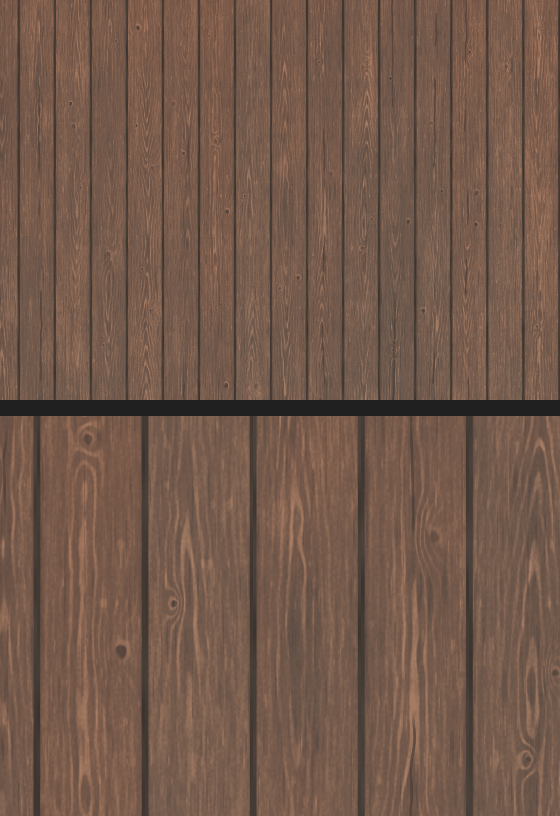
Top, the full canvas; bottom, a detail of the centre.
This texture is drawn by a Shadertoy shader. Its source:

```glsl
const float PITCH = 0.06436;       // board spacing, in canvas widths
const float FIRST_GAP = 0.0335;    // centre of the leftmost gap
const float GAP_HALF = 0.0020;     // half width of a gap
const float KNOT_CELL = 0.105;     // height of the cell that may hold a knot
const float KNOT_CHANCE = 0.45;
const float RINGS_ACROSS = 13.0;   // grain lines over one board width
const float RINGS_ALONG = 13.0;    // strength of the arches along a board
const float RING_HALF = 0.17;      // half width of a bright ring, in ring spacings
const float CRACK_HALF = 0.0005;
const vec3 GAP_COLOR = vec3(0.262, 0.226, 0.203);
const vec3 DARK_WOOD = vec3(0.360, 0.290, 0.255);
const vec3 MID_WOOD = vec3(0.470, 0.358, 0.298);
const vec3 LIGHT_WOOD = vec3(0.650, 0.485, 0.385);
const vec3 KNOT_COLOR = vec3(0.285, 0.232, 0.205);

float hash(vec2 p) {
    vec3 q = fract(p.xyx * 0.1031);
    q += dot(q, q.yzx + 33.33);
    return fract((q.x + q.y) * q.z);
}

float noise(vec2 p) {
    vec2 i = floor(p), f = fract(p);
    f = f * f * (3.0 - 2.0 * f);
    vec2 e = vec2(0.0, 1.0);
    return mix(mix(hash(i), hash(i + e.yx), f.x),
               mix(hash(i + e.xy), hash(i + e.yy), f.x), f.y);
}

float fbm(vec2 p) {
    float sum = 0.0, amp = 0.55;
    for (int i = 0; i < 3; i++) {
        sum += amp * noise(p);
        p = p * 2.1 + 17.3;
        amp *= 0.5;
    }
    return sum;
}

// x: grain deflection, y: dark core, z: pale rim
vec3 knots(vec2 pos, float id) {
    vec3 result = vec3(0.0);
    float cell = floor(pos.y / KNOT_CELL);
    for (int j = -1; j <= 1; j++) {
        vec2 key = vec2(id * 3.0 + 5.0, cell + float(j) + 40.0);
        if (hash(key) > KNOT_CHANCE) continue;
        vec2 center = vec2(mix(0.2, 0.8, hash(key + 11.7)) * PITCH,
                           (cell + float(j) + hash(key + 23.1)) * KNOT_CELL);
        float size = mix(0.0016, 0.0046, pow(hash(key + 37.9), 1.5));
        vec2 d = (pos - center) / (size * vec2(1.0, 1.25));
        float r = length(d) + 0.5 * (noise(pos * 350.0) - 0.5);
        float strength = mix(0.4, 1.0, hash(key + 51.3));
        float rim = (r - 1.15) / 0.35;
        result.x += 2.5 * exp(-0.16 * dot(d, d * vec2(1.0, 0.4)));
        result.y = max(result.y, strength * (1.0 - smoothstep(0.5, 1.0, r)));
        result.z = max(result.z, strength * exp(-rim * rim) * smoothstep(-1.4, 1.0, d.y + d.x));
    }
    return result;
}

vec3 board(vec2 pos, float id, float px) {
    float u = pos.x / PITCH, y = pos.y;
    float seed = hash(vec2(id, 3.7));
    vec3 knot = knots(pos, id);

    // growth rings: steep lines at the sides, narrow arches along the heart
    float heart = u - mix(0.35, 0.65, seed) - 0.14 * (noise(vec2(y * 6.0, id * 5.0)) - 0.5);
    float field = RINGS_ACROSS * sqrt(heart * heart + 0.0015)
                + RINGS_ALONG * noise(vec2(y * 2.8 + seed * 9.0, id * 7.0))
                + 0.5 * noise(vec2(u * 9.0 + id * 13.0, y * 60.0)) + knot.x;
    float blur = 0.06 + 0.6 * fwidth(field);
    float ring = 1.0 - smoothstep(RING_HALF - blur, RING_HALF + blur, abs(fract(field) - 0.5));
    ring = (ring - 2.0 * RING_HALF) * (1.0 - smoothstep(0.5, 1.0, fwidth(field)));
    float contrast = mix(0.08, 0.42, exp(-38.0 * heart * heart))
                   * mix(0.2, 1.4, noise(vec2(id * 9.0, y * 8.0)))
                   * mix(0.4, 1.5, noise(vec2(pos.x * 300.0 + id * 23.0, y * 60.0)));

    // fibres, pores and flecks
    float fibre = noise(vec2(pos.x * 520.0 + id * 31.0, y * 14.0))
                + noise(vec2(pos.x * 950.0 + id * 57.0, y * 110.0)) - 1.0;
    float grit = noise(vec2(pos.x * 900.0 + id * 71.0, y * 600.0)) - 0.5;
    float pore = smoothstep(0.76, 0.90, noise(vec2(pos.x * 600.0 + id * 83.0, y * 32.0)));
    float fleck = smoothstep(0.82, 0.94, noise(vec2(pos.x * 560.0 + id * 97.0, y * 85.0)));

    // stains and weathering
    float stain = fbm(vec2(u * 1.8 + id * 19.0, y * 9.0)) - 0.48;
    float streak = noise(vec2(u * 8.0 + id * 27.0, y * 2.5)) - 0.5;
    float pale = smoothstep(0.72, 0.90, noise(vec2(u * 3.0 + id * 41.0, y * 12.0)));
    float tone = 0.505 + 0.10 * (hash(vec2(id, 8.3)) - 0.5) + contrast * ring
               + 0.20 * fibre + 0.16 * grit - 0.20 * pore + 0.20 * fleck
               + 0.25 * stain + 0.12 * streak + 0.12 * pale;
    vec3 color = mix(DARK_WOOD, MID_WOOD, clamp(tone * 2.0, 0.0, 1.0));
    color = mix(color, LIGHT_WOOD, clamp(tone * 2.0 - 1.0, 0.0, 1.0));

    // redder towards the top and from board to board
    float red = 0.03 * (y - 0.36) + 0.016 * (hash(vec2(id, 14.9)) - 0.5) + 0.018 * stain;
    color += red * vec3(1.0, -0.25, -0.6);

    // knots
    color = mix(color, LIGHT_WOOD, 0.7 * knot.z);
    color = mix(color, KNOT_COLOR, 0.8 * knot.y);

    // drying cracks on some boards
    float crackX = (heart + 0.03 * (noise(vec2(y * 60.0, id)) - 0.5)) * PITCH;
    float crack = 1.0 - smoothstep(CRACK_HALF, CRACK_HALF + px, abs(crackX));
    crack *= step(0.5, hash(vec2(id, 21.1)))
           * smoothstep(0.5, 0.6, noise(vec2(y * 18.0, id * 3.0 + 60.0)));
    return mix(color, KNOT_COLOR, 0.65 * crack);
}

void mainImage(out vec4 fragColor, in vec2 fragCoord) {
    float px = 1.0 / iResolution.x;
    vec2 p = fragCoord * px;
    float s = (p.x - FIRST_GAP) / PITCH;
    float id = floor(s) + 20.0;
    vec2 pos = vec2(fract(s) * PITCH, p.y);
    vec3 color = board(pos, id, px);

    // rounded board edges and gaps
    float edge = min(pos.x, PITCH - pos.x);
    color *= 1.0 - 0.12 * exp(-max(edge - GAP_HALF, 0.0) / 0.0010);
    float gap = 1.0 - smoothstep(GAP_HALF - 0.6 * px, GAP_HALF + 0.6 * px, edge);
    vec3 gapColor = GAP_COLOR * mix(0.88, 1.16, noise(vec2(id * 5.0, p.y * 40.0)));
    fragColor = vec4(mix(color, gapColor, gap), 1.0);
}
```
